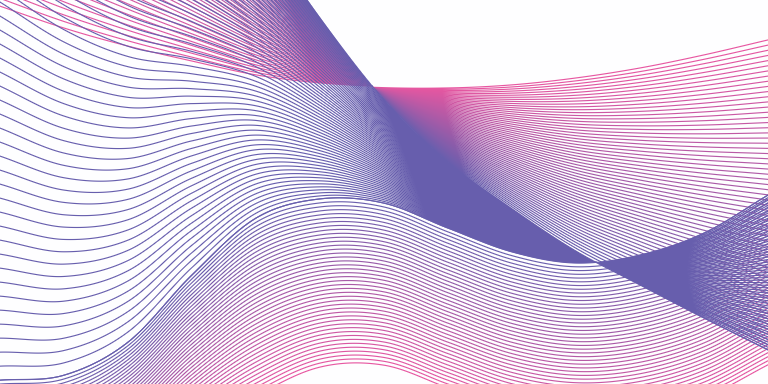
Reproduce this background procedurally as a Shadertoy shader.

```glsl
// Woven ribbons of fine blue and pink lines, twisting across a white ground.

const vec3 PAPER = vec3(0.995, 0.995, 1.0);
const vec3 BLUE = vec3(0.405, 0.370, 0.680);
const vec3 PINK = vec3(0.905, 0.340, 0.630);
const float LINE_WIDTH = 0.0030;    // in canvas heights
const float TWIST_LINES = 60.0;
const float FAN_LINES = 60.0;
const float WAVE_LINES = 42.0;

// Heights of the four guide curves at even steps along x.
const int KNOTS = 13;
const float KNOT_STEP = 1.0 / 6.0;
const float DIAGONAL[KNOTS] = float[KNOTS](2.198, 1.951, 1.703, 1.448, 1.195,
    0.953, 0.740, 0.578, 0.456, 0.346, 0.258, 0.172, 0.089);
const float CREST[KNOTS] = float[KNOTS](0.984, 0.927, 0.880, 0.841, 0.805,
    0.784, 0.773, 0.771, 0.779, 0.797, 0.823, 0.857, 0.896);
const float SWELL[KNOTS] = float[KNOTS](0.010, 0.023, 0.109, 0.284, 0.432,
    0.482, 0.471, 0.406, 0.344, 0.315, 0.336, 0.393, 0.492);
const float HEM[KNOTS] = float[KNOTS](-0.419, -0.393, -0.276, -0.135, -0.031,
    0.044, 0.049, -0.010, -0.068, -0.094, -0.083, -0.036, 0.050);

// Smooth curve through the knots: returns height and slope at x.
vec2 guide(float knots[KNOTS], float x) {
    float s = clamp(x / KNOT_STEP, 0.0, float(KNOTS - 1));
    int i = min(int(s), KNOTS - 2);
    float t = s - float(i);
    float b = knots[i];
    float c = knots[i + 1];
    float a = i > 0 ? knots[i - 1] : 2.0 * b - c;
    float d = i < KNOTS - 2 ? knots[i + 2] : 2.0 * c - b;
    float k1 = 0.5 * (c - a);
    float k2 = a - 2.5 * b + 2.0 * c - 0.5 * d;
    float k3 = 0.5 * (d - a) + 1.5 * (b - c);
    return vec2(b + t * (k1 + t * (k2 + t * k3)),
                (k1 + t * (2.0 * k2 + 3.0 * t * k3)) / KNOT_STEP);
}

// Running integral of unit-spaced stripes, centred on whole numbers.
float stripeIntegral(float phase, float width) {
    float p = phase + 0.5;
    return width * floor(p) + clamp(fract(p) - 0.5 + 0.5 * width, 0.0, width);
}

// Blends evenly spaced lines between two guide curves over the base colour.
vec3 ribbon(vec3 base, float y, vec2 from, vec2 to, float count,
            vec3 fromColor, vec3 toColor, float pixel) {
    bool flipped = from.x > to.x;
    vec2 low = flipped ? to : from;
    vec2 high = flipped ? from : to;
    float spacing = max(high.x - low.x, LINE_WIDTH) / count;
    float phase = (y - low.x) / spacing;
    float t = clamp(phase / count, 0.0, 1.0);

    // Steep lines need a taller vertical section to keep their width.
    float stretch = length(vec2(1.0, mix(low.y, high.y, t)));
    float width = min(LINE_WIDTH * stretch / spacing, 1.0);
    float footprint = pixel * stretch / spacing;

    // Average the stripes over the pixel, so dense lines fade to a tone.
    float lower = clamp(phase - 0.5 * footprint, -0.5, count + 0.5);
    float upper = clamp(phase + 0.5 * footprint, -0.5, count + 0.5);
    float cover = (stripeIntegral(upper, width) - stripeIntegral(lower, width)) / footprint;
    vec3 ink = mix(fromColor, toColor, flipped ? 1.0 - t : t);
    return mix(base, ink, clamp(cover, 0.0, 1.0));
}

void mainImage(out vec4 fragColor, in vec2 fragCoord) {
    vec2 pos = fragCoord / iResolution.y;
    float pixel = 1.0 / iResolution.y;

    vec2 diagonal = guide(DIAGONAL, pos.x);
    vec2 crest = guide(CREST, pos.x);
    vec2 swell = guide(SWELL, pos.x);
    vec2 hem = guide(HEM, pos.x);

    // Lower wave, pink fan, then the blue twist on top.
    vec3 color = PAPER;
    color = ribbon(color, pos.y, swell, hem, WAVE_LINES, BLUE, PINK, pixel);
    color = ribbon(color, pos.y, crest, diagonal, FAN_LINES, PINK, BLUE, pixel);
    color = ribbon(color, pos.y, diagonal, swell, TWIST_LINES, BLUE, BLUE, pixel);
    fragColor = vec4(color, 1.0);
}
```
